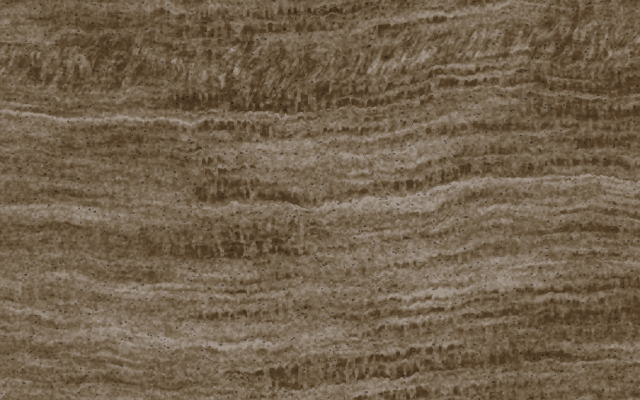
This texture is drawn by a Shadertoy shader. Its source:

```glsl
#define EARTH vec3(0.33, 0.25, 0.16)
#define UMBER vec3(0.45, 0.38, 0.29)
#define CREAM vec3(0.61, 0.56, 0.51)
#define BASE_TONE 0.46
#define BED_LIFT 0.07
#define BED_CONTRAST 0.9
#define SEAM_CONTRAST 0.34
#define FIBRE_CONTRAST 1.0
#define FLAKE_LEVEL 0.845
#define FLAKE_LEAN 0.45
#define GRAIN_CONTRAST 0.4
#define PIT_SHARE 0.05

float hash(vec2 p) {
    return fract(sin(dot(p, vec2(127.1, 311.7))) * 43758.5);
}

vec2 cellPoint(vec2 cell) {
    return 0.1 + 0.8 * vec2(hash(cell), hash(cell + 37.3));
}

// Smooth cellular noise: cell values blended by distance, about -0.5 to 0.5
float cells(vec2 p) {
    vec2 home = floor(p), f = p - home;
    float sum = 0.0, total = 0.0;
    for (int j = -1; j <= 1; j++)
    for (int i = -1; i <= 1; i++) {
        vec2 o = vec2(i, j);
        vec2 d = o + cellPoint(home + o) - f;
        float w = exp(-6.0 * dot(d, d));
        sum += w * hash(home + o + 71.7);
        total += w;
    }
    return sum / total - 0.5;
}

// Sparse small pits, one candidate per cell
float pits(vec2 p, float density) {
    vec2 q = p * density, home = floor(q);
    float radius = mix(0.06, 0.16, hash(home + 5.9));
    float soft = density / iResolution.y;
    float d = length((q - home - cellPoint(home)) * vec2(0.7, 1.0));
    return step(hash(home + 13.1), PIT_SHARE) * (1.0 - smoothstep(radius - 0.5 * soft, radius + soft, d));
}

// Height of a bed above its level: a rise to the right, ripples and scallops
float bedHeight(vec2 p) {
    float rise = BED_LIFT * smoothstep(0.7, 1.35, p.x) - 0.02 * smoothstep(0.1, 0.6, p.x);
    float ripple = 0.004 * sin(9.0 * p.x + 4.0 * p.y)
                 + 0.003 * sin(23.0 * p.x + 9.0 * p.y + 1.0)
                 + 0.0015 * sin(57.0 * p.x - 15.0 * p.y);
    return rise + ripple + 0.014 * cells(p * vec2(9.0, 7.0))
                         + 0.008 * cells(p * vec2(28.0, 18.0));
}

// Pale crust below a sharp edge, dark growth above it
float seam(float d, float thickness, float growth) {
    float edge = smoothstep(-0.003, 0.003, d);
    float crust = exp(min(d, 0.0) / thickness);
    float shade = growth * exp(-max(d, 0.0) / 0.022);
    return mix(crust, -shade, edge);
}

void mainImage(out vec4 fragColor, in vec2 fragCoord) {
    vec2 p = fragCoord / iResolution.y;
    float level = p.y - bedHeight(p);
    float teeth = cells(vec2(p.x * 125.0, level * 50.0));
    float centre = smoothstep(0.3, 0.65, p.x) * (1.0 - 0.55 * smoothstep(1.0, 1.35, p.x));
    float s = level + 0.01 * teeth * (0.3 + 0.7 * centre);

    // Beds from broad to hair-thin, with rhythmic growth bands in the centre
    float beds = 0.26 * cells(vec2(p.x * 1.1, s * 8.0))
               + 0.42 * cells(vec2(p.x * 2.2 + 9.0, s * 29.0))
               + 0.55 * cells(vec2(p.x * 4.5 + 3.0, s * 66.0)) * (0.75 + 0.4 * centre)
               + 0.4 * cells(vec2(p.x * 14.0, s * 130.0));
    float phase = 5.0 * cells(vec2(p.x * 1.8, s * 6.0));
    beds += 0.11 * centre * sin(185.0 * s + phase);
    float tone = BASE_TONE - 0.08 * smoothstep(0.5, 0.75, s) + BED_CONTRAST * beds;

    // Main seams, stronger and weaker along their length
    vec4 seamLevels = vec4(0.045, 0.29, 0.508, 0.735);
    vec4 seamWidths = vec4(0.018, 0.012, 0.026, 0.005);
    for (int i = 0; i < 4; i++) {
        float strength = 0.85 + 0.7 * cells(vec2(p.x * 3.0, float(i) * 7.0 + 0.5));
        tone += SEAM_CONTRAST * strength * seam(s - seamLevels[i], seamWidths[i], centre);
    }
    float twin = (s - 0.712) / 0.004;
    tone += 0.32 * exp(-twin * twin);

    // Upright fibres in the dark beds
    float darkness = 1.0 - smoothstep(0.15, 0.6, tone);
    tone += FIBRE_CONTRAST * teeth * darkness * (0.25 + 0.75 * centre);

    // Ragged leaning flakes in the upper bed
    float patches = cells(p * vec2(9.0, 14.0) + 4.0);
    vec2 leaning = vec2(p.x - FLAKE_LEAN * p.y + 0.03 * patches, p.y + 0.02 * cells(p * 30.0));
    float flakes = 0.55 * cells(leaning * vec2(62.0, 28.0))
                 + 0.75 * cells(leaning * vec2(130.0, 60.0));
    float flakeZone = 1.0 - smoothstep(0.03, 0.075, abs(level - FLAKE_LEVEL) + 0.06 * patches);
    tone = mix(tone, 0.36 + 0.4 * patches + flakes + 0.4 * beds, 0.8 * flakeZone);

    // Mineral grain and pits
    tone += GRAIN_CONTRAST * (cells(p * 165.0) + 0.6 * cells(p * vec2(75.0, 95.0)));
    float holes = max(pits(p, 75.0), pits(p + 3.7, 110.0));

    float t = clamp(tone, 0.0, 1.08);
    vec3 color = t < 0.45 ? mix(EARTH, UMBER, t / 0.45)
                          : mix(UMBER, CREAM, (t - 0.45) / 0.55);
    color *= 1.0 - 0.45 * clamp(-tone, 0.0, 0.8);
    color *= 1.0 - 0.4 * holes;
    fragColor = vec4(color, 1.0);
}
```
